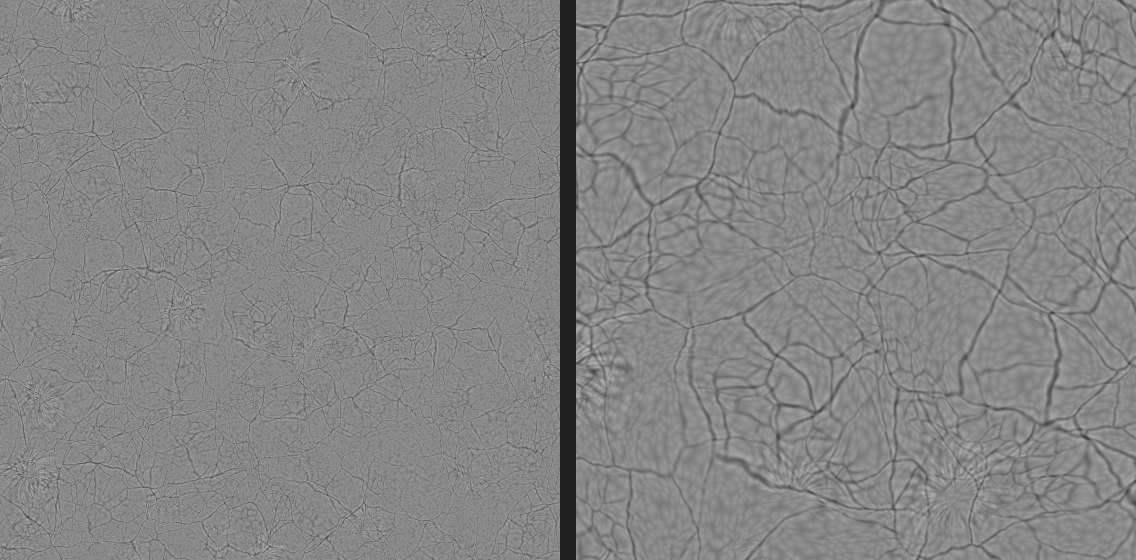
Left, the full canvas; right, a detail of the centre.
Reproduce this texture map procedurally as a Shadertoy shader.

```glsl
// Dry cracked earth in flat grey: three sizes of cellular cracks, bent by
// layered sines and balanced by pale rims, over fine grain, crumbly patches
// and scattered tufts of needle-like grass.

vec2 hash2(vec2 p) {
    vec3 h = fract(p.xyx * vec3(0.1031, 0.1030, 0.0973));
    h += dot(h, h.yzx + 33.33);
    return fract((h.xx + h.yz) * h.zy);
}

// Cellular noise: x = distance to cell border, yz = offset to seed, w = cell id
vec4 cells(vec2 p) {
    vec2 base = floor(p), f = p - base, nearCell = vec2(0), nearSeed = vec2(0);
    float best = 9.0, border = 9.0;
    for (int y = -1; y <= 1; y++)
    for (int x = -1; x <= 1; x++) {
        vec2 cell = vec2(x, y);
        vec2 seed = cell + hash2(base + cell) - f;
        float d = dot(seed, seed);
        if (d < best) { best = d; nearCell = cell; nearSeed = seed; }
    }
    for (int y = -2; y <= 2; y++)
    for (int x = -2; x <= 2; x++) {
        vec2 cell = nearCell + vec2(x, y);
        vec2 seed = cell + hash2(base + cell) - f;
        vec2 gap = seed - nearSeed;
        if (dot(gap, gap) > 1e-4)
            border = min(border, dot(0.5 * (seed + nearSeed), normalize(gap)));
    }
    return vec4(border, nearSeed, hash2(base + nearCell + 71.0).x);
}

// Bends straight cell borders into ragged lines, turning every octave
vec2 ragged(vec2 p) {
    float freq = 37.0;
    mat2 turn = mat2(0.36, 0.93, -0.93, 0.36), axes = turn;
    for (int i = 0; i < 5; i++) {
        p += 0.25 / freq * sin((axes * p).yx * freq + vec2(1.7, 4.1) * float(i));
        axes = turn * axes;
        freq *= 1.95;
    }
    return p;
}

// Slow blotches from -1 to 1 that vary the strength of the layers
float blotch(vec2 p) {
    return sin(p.x + 2.0 * sin(p.y * 0.73)) * sin(p.y * 0.9 + 2.0 * sin(p.x * 0.61));
}

// Dark line at distance d from a border; the pale rim offsets its darkness
float crack(float d, float halfWidth) {
    float soft = max(0.8 / iResolution.y, 0.0010);
    float line = 1.0 - smoothstep(halfWidth - soft, halfWidth + soft, d);
    float rim = 370.0 * halfWidth * exp(-d * d / 0.000009);
    return rim - line;
}

// Needles radiating from the seeds of a sparse cell grid
float tufts(vec2 p) {
    vec4 c = cells(p * 5.5 + 3.0);
    vec2 q = c.yz / 5.5;
    float r = length(q) + 1e-5;
    float size = mix(0.035, 0.08, c.w * c.w) * (1.0 + 0.4 * blotch(p * 130.0));
    float fade = (1.0 - smoothstep(0.1 * size, size, r)) * smoothstep(0.0, 0.15, c.x);
    vec2 spin = q / r * 7.0 + c.w * 50.0 + vec2(90.0, -75.0) * r;
    float needles = 0.45 - length(cells(spin).yz);
    return mix(0.35, 1.0, c.w) * fade * needles * smoothstep(0.0, 0.02, r);
}

void mainImage(out vec4 fragColor, in vec2 fragCoord) {
    vec2 p = fragCoord / iResolution.y;
    vec2 w = ragged(p + 2.0);

    // Soil grain
    float grey = 0.527;
    grey += 0.115 * (0.46 - length(cells(w * 235.0).yz));

    // Crumbly patches
    float crumbs = smoothstep(0.0, 0.8, blotch(p * 31.0 + 5.0));
    grey += 0.13 * crumbs * crack(cells(w * 80.0 + 9.0).x / 80.0, 0.0008);

    // Cracks from hairline to wide; some wide pans stay nearly whole
    vec4 pan = cells(w * 8.0 + 1.9);
    vec4 plate = cells(w * 16.0 + 9.7);
    vec4 chip = cells(w * 31.0);
    float broken = mix(0.2, 1.0, smoothstep(0.1, 0.5, pan.w));
    float hairline = smoothstep(-0.7, 0.3, blotch(p * 27.0 + 1.0)) * broken;
    float middle = smoothstep(-0.7, 0.6, blotch(p * 23.0 + 8.0));
    float wide = smoothstep(-0.5, 0.4, blotch(p * 14.0 + 3.0));
    grey += 0.18 * hairline * crack(chip.x / 31.0, 0.0008);
    grey += mix(0.10, 0.21, middle) * crack(plate.x / 16.0, 0.0009);
    grey += mix(0.09, 0.25, wide) * crack(pan.x / 8.0, 0.0012);

    // Grass
    grey += 0.36 * tufts(p);

    fragColor = vec4(vec3(clamp(grey, 0.27, 0.7)), 1.0);
}
```
